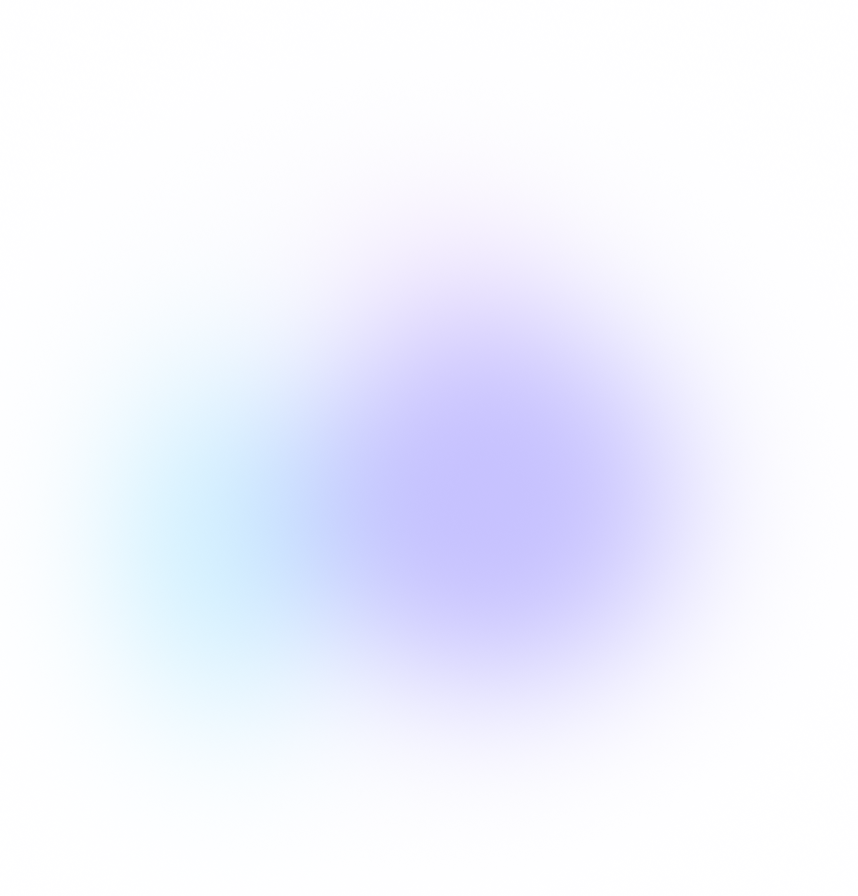
This background is drawn by a WebGL 1 fragment shader. Its source:

```glsl
precision highp float;

uniform vec2 u_resolution;

// Light absorbed from white by each glow
#define VIOLET_TINT vec3(0.208, 0.228, 0.0)
#define CYAN_TINT vec3(0.140, 0.036, 0.0)
#define PINK_TINT vec3(0.012, 0.032, 0.003)
#define HALO_TINT vec3(0.010, 0.009, 0.002)
#define PAPER vec3(0.998, 0.998, 1.0)
#define VIOLET_RADIUS vec2(0.224, 0.222)
#define CYAN_RADIUS vec2(0.150, 0.205)
#define PINK_RADIUS vec2(0.150, 0.120)
#define HALO_RADIUS vec2(0.400, 0.400)

// Soft elliptical spot; a higher power gives a flatter core
float glow(vec2 p, vec2 center, vec2 radius, float power) {
    float d = length((p - center) / radius);
    return exp(-pow(max(d, 0.0001), power));
}

float hash(vec2 p) {
    return fract(sin(dot(p, vec2(12.9898, 78.233))) * 43758.5453);
}

void main() {
    // Canvas units: height is 1, width keeps the 490:512 proportion
    vec2 p = gl_FragCoord.xy / u_resolution * vec2(0.957, 1.0);

    vec3 color = PAPER;
    color -= HALO_TINT * glow(p, vec2(0.460, 0.480), HALO_RADIUS, 5.0);
    color -= VIOLET_TINT * glow(p, vec2(0.547, 0.442), VIOLET_RADIUS, 2.8);
    color -= CYAN_TINT * glow(p, vec2(0.250, 0.395), CYAN_RADIUS, 2.3);
    color -= PINK_TINT * glow(p, vec2(0.501, 0.695), PINK_RADIUS, 2.2);

    // Fine dither keeps the gradients smooth
    color += (hash(gl_FragCoord.xy) - 0.5) / 255.0;
    gl_FragColor = vec4(clamp(color, 0.0, 1.0), 1.0);
}
```
